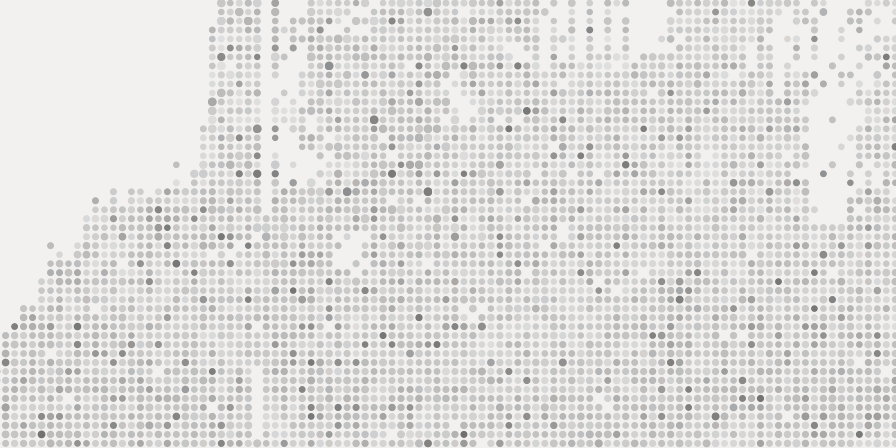
A WebGL 2 fragment shader for this pattern:

```glsl
#version 300 es
precision highp float;
// A halftone sheet of about 100 by 50 grey dots on warm off-white paper.
// Each grid cell hashes its own size, tone and presence; a stepped edge
// clears the upper left, and soft boxes thin out streaks and bare patches.

uniform vec2 u_resolution;
out vec4 fragColor;

const float PITCH = 0.02006;                // dot spacing, canvas height = 1
const vec2 FIRST_DOT = vec2(0.0125, 0.0103);
const vec3 PAPER = vec3(0.949, 0.945, 0.940);

float hash(vec2 p, float seed) {
    vec3 v = fract(vec3(p.xyx) * vec3(0.1031, 0.1030, 0.0973) + seed * 0.137);
    v += dot(v, v.yzx + 33.33);
    return fract((v.x + v.y) * v.z);
}

float valueNoise(vec2 p, float seed) {
    vec2 i = floor(p);
    vec2 f = fract(p);
    f = f * f * (3.0 - 2.0 * f);
    float low = mix(hash(i, seed), hash(i + vec2(1.0, 0.0), seed), f.x);
    float high = mix(hash(i + vec2(0.0, 1.0), seed), hash(i + 1.0, seed), f.x);
    return mix(low, high, f.y);
}

// 1 inside a box, fading to 0 over the given softness
float softBox(vec2 p, vec2 center, vec2 halfSize, float softness) {
    vec2 d = abs(p - center) - halfSize;
    return 1.0 - smoothstep(0.0, softness, max(d.x, d.y));
}

// Height of the stepped left edge at a given x
float edgeHeight(float x) {
    float slope = pow(clamp(x / 0.27, 0.0, 1.0), 0.6);
    return 0.18 + 0.41 * slope + 0.6 * smoothstep(0.43, 0.50, x);
}

// Probability that a dot is printed in this cell
float dotDensity(vec2 cell, vec2 pos) {
    float columnRandom = hash(vec2(cell.x, 7.0), 1.0);
    float edge = edgeHeight(pos.x) + 0.07 * (columnRandom - 0.5);
    float density = 1.0 - smoothstep(edge - 0.04, edge + 0.03, pos.y);

    // Vertical streaks and the thinning toward the top
    float evenColumn = 1.0 - mod(cell.x, 2.0);
    float streaks = softBox(pos, vec2(1.335, 1.0), vec2(0.115, 0.11), 0.04);
    density *= 1.0 - 0.9 * streaks * evenColumn;
    density *= 1.0 - softBox(pos, vec2(0.594, 0.8), vec2(0.012, 0.28), 0.008);
    density *= 1.0 - 0.6 * softBox(pos, vec2(0.65, 0.8), vec2(0.02, 0.20), 0.01);
    density *= 1.0 - softBox(pos, vec2(0.574, 0.10), vec2(0.010, 0.08), 0.008);
    density *= 1.0 - 0.9 * softBox(pos, vec2(1.46, 0.95), vec2(0.025, 0.06), 0.03);
    density *= 1.0 - 0.85 * softBox(pos, vec2(1.86, 0.67), vec2(0.025, 0.13), 0.06);
    density *= 1.0 - 0.5 * softBox(pos, vec2(1.86, 0.93), vec2(0.09, 0.07), 0.06);

    // Bare patch and loose dropouts, rarer toward the bottom
    density *= 1.0 - softBox(pos, vec2(0.78, 0.44), vec2(0.022, 0.020), 0.02);
    float patchy = smoothstep(0.68, 0.9, valueNoise(cell * 0.3, 2.0));
    float dropout = 0.012 + 0.45 * patchy * smoothstep(0.2, 0.9, pos.y);
    return density * (1.0 - dropout);
}

// Dot radius in cell units; the upper left has more oversized dots
float dotRadius(vec2 cell, vec2 pos) {
    float size = hash(cell, 3.0);
    float upperLeft = softBox(pos, vec2(0.75, 0.75), vec2(0.25, 0.25), 0.2);
    float lowerBand = 1.0 - smoothstep(0.0, 0.5, pos.y);
    float oversize = smoothstep(0.72, 1.0, size) * (0.02 + 0.06 * upperLeft);
    return mix(0.355, 0.415, size) + 0.015 * lowerBand + oversize;
}

// Mostly light greys, with a thin tail of dark dots
vec3 dotColor(vec2 cell, vec2 pos) {
    float shade = hash(cell, 4.0);
    float cloud = valueNoise(cell * 0.16, 5.0) - 0.5;
    float grey = 0.855 - 0.14 * shade - 0.25 * pow(shade, 16.0);
    grey += 0.05 * cloud + 0.02 * (pos.y - 0.4);
    float warmth = 0.012 * (hash(cell, 6.0) - 0.3);
    return vec3(grey + warmth, grey, grey - warmth);
}

void main() {
    vec2 p = gl_FragCoord.xy / u_resolution.y;
    vec2 grid = (p - FIRST_DOT) / PITCH + 0.5;
    vec2 cell = floor(grid);
    vec2 pos = FIRST_DOT + cell * PITCH;

    // Smooth disc, about one pixel of edge
    float pixel = 1.0 / (u_resolution.y * PITCH);
    float dist = length(fract(grid) - 0.5) - dotRadius(cell, pos);
    float disc = 1.0 - smoothstep(-0.6 * pixel, 0.6 * pixel, dist);

    float printed = step(hash(cell, 8.0), dotDensity(cell, pos));
    fragColor = vec4(mix(PAPER, dotColor(cell, pos), disc * printed), 1.0);
}
```
